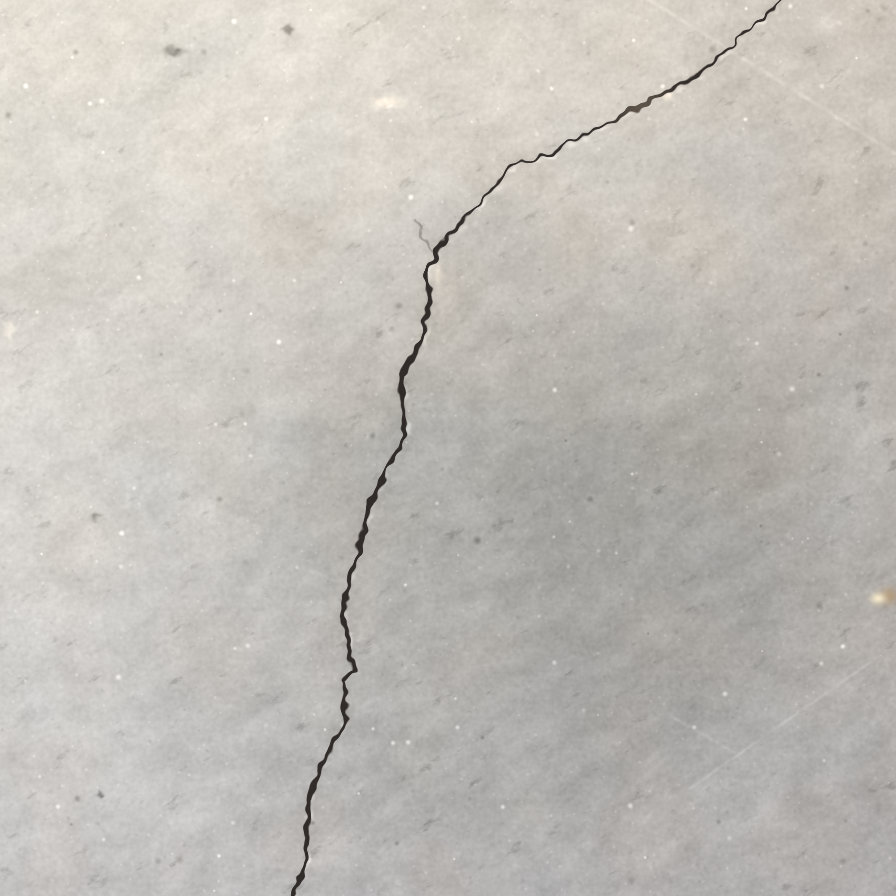
This texture is drawn by a Shadertoy shader. Its source:

```glsl
// Weathered concrete slab split by one dark, jagged crack.
// A four-corner tint with a broad shadow is mottled by gradient noise; the crack
// is a noise-warped polyline distance, with scattered specks and faint scratches.

const vec2 crackPath[23] = vec2[23](
    vec2(.325, -.003), vec2(.342, .043), vec2(.344, .108), vec2(.361, .147),
    vec2(.385, .197), vec2(.383, .241), vec2(.395, .251), vec2(.382, .312),
    vec2(.393, .362), vec2(.413, .440), vec2(.434, .479), vec2(.452, .516),
    vec2(.448, .581), vec2(.471, .620), vec2(.480, .668), vec2(.477, .694),
    vec2(.486, .719), vec2(.540, .779), vec2(.573, .816), vec2(.612, .827),
    vec2(.710, .880), vec2(.781, .918), vec2(.875, 1.003));

vec2 hash2(vec2 p) {
    vec3 q = fract(p.xyx * vec3(.1031, .1030, .0973));
    q += dot(q, q.yzx + 33.33);
    return fract((q.xx + q.yz) * q.zy);
}

float gradientNoise(vec2 p) {
    vec2 i = floor(p), f = p - i;
    vec2 u = f * f * f * (f * (f * 6. - 15.) + 10.);
    vec2 x = vec2(1, 0), y = vec2(0, 1);
    float a = dot(hash2(i) * 2. - 1., f);
    float b = dot(hash2(i + x) * 2. - 1., f - x);
    float c = dot(hash2(i + y) * 2. - 1., f - y);
    float d = dot(hash2(i + 1.) * 2. - 1., f - 1.);
    return mix(mix(a, b, u.x), mix(c, d, u.x), u.y);
}

float fbm(vec2 p) {
    float sum = 0., amp = .5;
    for (int i = 0; i < 5; i++) {
        sum += amp * gradientNoise(p);
        p = mat2(1.6, 1.2, -1.2, 1.6) * p + 17.3;
        amp *= .62;
    }
    return sum;
}

float segment(vec2 p, vec2 a, vec2 b) {
    vec2 d = b - a;
    return length(p - a - d * clamp(dot(p - a, d) / dot(d, d), 0., 1.));
}

float crackDistance(vec2 p) {
    float d = 1.;
    for (int i = 0; i < 22; i++) d = min(d, segment(p, crackPath[i], crackPath[i + 1]));
    return d;
}

// Soft round falloff, 1 at the centre
float blob(vec2 p, vec2 centre, vec2 radius) {
    vec2 q = (p - centre) / radius;
    return exp(-dot(q, q));
}

// Sparse soft flecks, one candidate per grid cell
float flecks(vec2 p, float cells, float density, float seed) {
    vec2 g = p * cells, cell = floor(g);
    vec2 rnd = hash2(cell + seed), size = hash2(cell + seed + 71.);
    vec2 q = g - cell - mix(vec2(.3), vec2(.7), size);
    float radius = mix(.10, .28, size.y);
    return step(rnd.x, density) * rnd.y * (1. - smoothstep(0., radius, length(q)));
}

void mainImage(out vec4 fragColor, in vec2 fragCoord) {
    vec2 p = fragCoord / iResolution.xy;
    float aa = 1. / iResolution.y;

    // Warm light above, neutral grey below, shadow right of centre
    vec3 col = mix(mix(vec3(.775, .768, .765), vec3(.70, .688, .683), p.x),
                   mix(vec3(.90, .878, .835), vec3(.815, .785, .745), p.x), p.y);
    col -= vec3(.125, .115, .112) * blob(p, vec2(.63, .40), vec2(.37, .30));
    col += .04 * blob(p, vec2(.08, .42), vec2(.20, .25));
    col += .03 * blob(p, vec2(.35, .88), vec2(.30, .20));
    col -= .04 * blob(p, vec2(.02, .68), vec2(.09, .05));

    // Clouding, rising diagonal streaks, worn patches and fine grain
    vec2 along = vec2(p.x + p.y * .6, p.y - p.x * .6);
    vec2 drift = p + .02 * vec2(gradientNoise(p * 12.), gradientNoise(p * 12. + 30.));
    col += .09 * fbm(drift * 5. + 3.) + .085 * fbm(along * vec2(16., 32.));
    float patches = fbm(drift * vec2(24., 30.) + 60.);
    col += .07 * patches - .10 * smoothstep(.16, .42, fbm(along * vec2(22., 46.) + 9.));
    col += .035 * gradientNoise(p * 130.) + .035 * gradientNoise(p * 220.);
    col += vec3(.012, 0., -.012) * gradientNoise(p * 9. + 40.);

    // Pits and pale grit
    col -= .16 * flecks(p, 42., .05, 5.) + .06 * flecks(along, 65., .15, 19.);
    col += .22 * flecks(p, 56., .05, 31.) + .08 * flecks(along, 80., .2, 47.);

    // Scratches
    float wear = .6 + gradientNoise(p * 45.);
    float scratch = segment(p, vec2(.72, 1.003), vec2(1., .828));
    col += .065 * wear * (1. - smoothstep(0., .003 + aa, scratch));
    scratch = min(segment(p, vec2(.77, .12), vec2(.97, .26)), segment(p, vec2(.75, .20), vec2(.82, .16)));
    col += .06 * wear * (1. - smoothstep(0., .002 + aa, scratch));

    // Individual stains and chips
    vec2 rough = p + .008 * vec2(gradientNoise(p * 110.), gradientNoise(p * 110. + 50.));
    float stain = blob(rough, vec2(.194, .943), vec2(.011, .005)) + blob(rough, vec2(.321, .967), vec2(.006, .004))
                + .7 * blob(rough, vec2(.107, .423), vec2(.006, .004)) + blob(rough, vec2(.111, .114), vec2(.003));
    col -= .28 * stain;
    float chip = blob(rough, vec2(.432, .886), vec2(.018, .007)) + .7 * blob(rough, vec2(.010, .630), vec2(.004, .009))
               + blob(rough, vec2(.744, .893), vec2(.007, .006)) + .8 * blob(rough, vec2(.488, .694), vec2(.005, .012));
    col += vec3(.15, .13, .10) * chip;
    col = mix(col, vec3(.70, .58, .42), .7 * blob(p, vec2(.992, .335), vec2(.010, .009)));
    col = mix(col, vec3(.96, .91, .79), blob(p, vec2(.980, .332), vec2(.008, .006)));

    // Jagged crack, narrow along the upper bend and swollen at a few knots
    vec2 warped = p + .005 * vec2(gradientNoise(p * 40.), gradientNoise(p * 40. + 90.))
                    + .0065 * vec2(gradientNoise(p * 85. + 7.), gradientNoise(p * 85. + 33.));
    float width = mix(.0023, .0013, smoothstep(.68, .77, p.y)) * (1. + .9 * gradientNoise(p * 70. + 8.));
    width += .0025 * (blob(p, vec2(.449, .586), vec2(.007)) + blob(p, vec2(.413, .440), vec2(.007)))
           + .0030 * blob(p, vec2(.713, .882), vec2(.020)) + .0010 * blob(p, vec2(.480, .705), vec2(.018));
    float d = crackDistance(warped);
    float rim = crackDistance(warped - vec2(.0045, -.002));
    col += .13 * smoothstep(-.15, .35, gradientNoise(p * 60.)) * (1. - smoothstep(0., .004, rim));
    col -= .05 * exp(-d * 160.);
    float branch = segment(warped, vec2(.464, .753), vec2(.482, .719));
    col -= .30 * wear * (1. - smoothstep(.0004, .0012 + aa, branch));
    vec3 crackColor = mix(vec3(.16, .14, .13), vec3(.34, .30, .26), blob(p, vec2(.715, .882), vec2(.03)));
    col = mix(col, crackColor, .94 * (1. - smoothstep(width - .6 * aa, width + aa, d)));

    fragColor = vec4(clamp(col, 0., 1.), 1.);
}
```
